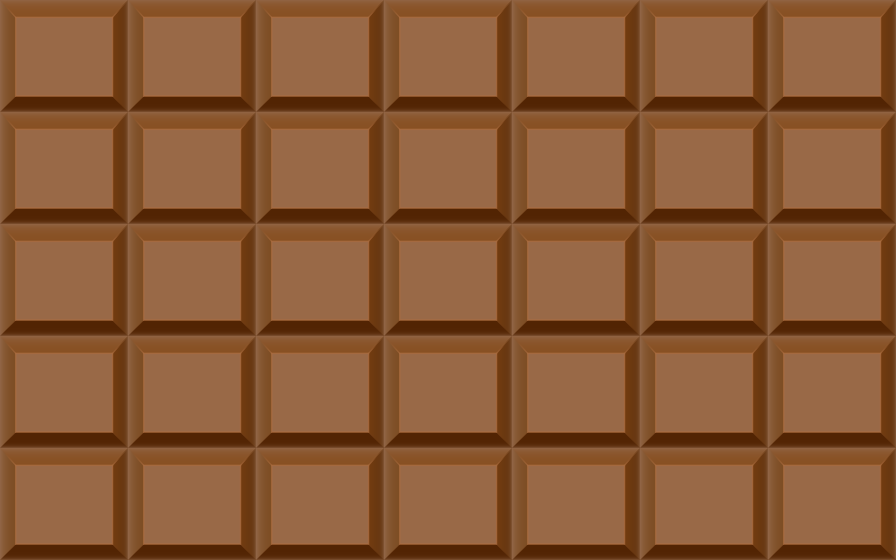
A WebGL 2 fragment shader for this pattern:

```glsl
#version 300 es
precision highp float;

uniform vec2 u_resolution;
out vec4 fragColor;

// Layout: lengths are in cell heights; sides are ordered left, right, bottom, top
const vec2 GRID = vec2(7.0, 5.0);
const float CELL_ASPECT = 8.0 / 7.0;
const vec4 BEVEL = vec4(0.140, 0.138, 0.142, 0.155);
const vec4 SHEEN_FALLOFF = vec4(0.45, 0.13, 0.12, 0.32);
const vec4 SHEEN_AMOUNT = vec4(1.0, 0.75, 0.75, 0.90);
const float RIM_WIDTH = 0.014;
const float RIM_STRENGTH = 0.65;
const float MITRE_WIDTH = 0.012;
const float MITRE_STRENGTH = 0.5;

// Colours
const vec3 FACE = vec3(0.60, 0.41, 0.28);
const vec3 LEFT_SIDE = vec3(0.48, 0.29, 0.12);
const vec3 RIGHT_SIDE = vec3(0.42, 0.22, 0.06);
const vec3 BOTTOM_SIDE = vec3(0.32, 0.14, 0.01);
const vec3 TOP_SIDE = vec3(0.53, 0.31, 0.13);
const vec3 SHEEN = vec3(0.57, 0.40, 0.28);
const vec3 RIM = vec3(0.68, 0.43, 0.25);

float minOf(vec4 v) {
    return min(min(v.x, v.y), min(v.z, v.w));
}

// Soft line of a given width around distance zero
float line(float dist, float width, float pixel) {
    float coverage = min(1.0, width / pixel);
    float halfWidth = 0.5 * max(width, pixel);
    return coverage * (1.0 - smoothstep(halfWidth - 0.5 * pixel, halfWidth + 0.5 * pixel, abs(dist)));
}

// Four sloping sides, blended across their mitres
vec3 bevelColor(vec4 slope, float lowest, float softness) {
    vec4 weight = 1.0 - smoothstep(0.0, softness, slope - lowest);
    weight /= dot(weight, vec4(1.0));
    vec4 sheen = SHEEN_AMOUNT * exp(-max(slope, 0.0) / SHEEN_FALLOFF);
    vec3 rightShade = RIGHT_SIDE * mix(0.90, 1.08, slope.y);
    return weight.x * mix(LEFT_SIDE, SHEEN, sheen.x)
         + weight.y * mix(rightShade, SHEEN, sheen.y)
         + weight.z * mix(BOTTOM_SIDE, SHEEN, sheen.z)
         + weight.w * mix(TOP_SIDE, SHEEN, sheen.w);
}

void main() {
    vec2 cell = fract(gl_FragCoord.xy / u_resolution * GRID);
    float pixel = GRID.y / u_resolution.y;

    // Distance to each side, and height climbed along each slope
    vec4 sideDist = vec4(cell.x, 1.0 - cell.x, cell.y, 1.0 - cell.y)
                  * vec4(CELL_ASPECT, CELL_ASPECT, 1.0, 1.0);
    vec4 slope = sideDist / BEVEL;
    float lowest = minOf(slope);
    float faceDist = minOf(sideDist - BEVEL);

    vec3 color = bevelColor(slope, lowest, pixel / BEVEL.x);

    // Glints where the sides meet, strongest at the upper corners
    float mitreDist = (min(slope.x, slope.y) - min(slope.z, slope.w)) * BEVEL.x * 0.7071;
    float glint = smoothstep(0.25, 1.0, lowest) * mix(0.3, 1.0, step(0.5, cell.y));
    color = mix(color, RIM, MITRE_STRENGTH * glint * line(mitreDist, MITRE_WIDTH, pixel));

    // Flat face and its bright rim
    color = mix(color, FACE, smoothstep(-0.5 * pixel, 0.5 * pixel, faceDist));
    color = mix(color, RIM, RIM_STRENGTH * line(faceDist, RIM_WIDTH, pixel));

    fragColor = vec4(color, 1.0);
}
```
